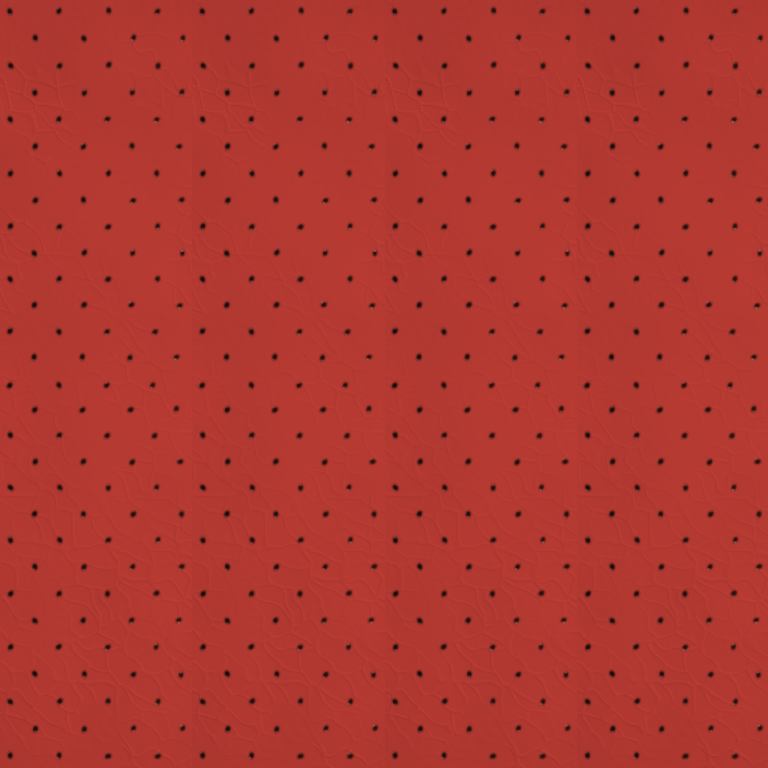
Write a WebGL 1 fragment shader that draws this texture.

```glsl
precision highp float;
// Red perforated leather: four identical vertical strips with staggered punched holes and fine creases.
uniform vec2 u_resolution;

const float STRIP_WIDTH = 0.2506;
const float COLUMN_STEP = 0.0641;
const float ROW_STEP = 0.03464;
const float MIDDLE_ROW = 14.0;
const vec2 FIRST_HOLE = vec2(0.0133, 0.0143);

const vec3 LEATHER = vec3(0.695, 0.222, 0.192);
const vec3 HOLE_RIM = vec3(0.43, 0.15, 0.12);
const vec3 HOLE_CORE = vec3(0.10, 0.05, 0.04);
const vec3 HOLE_GLINT = vec3(0.60, 0.40, 0.34);

vec2 hash2(vec2 p) {
  vec3 q = fract(vec3(p.xyx) * vec3(0.1031, 0.1030, 0.0973));
  q += dot(q, q.yzx + 33.33);
  return fract((q.xx + q.yz) * q.zy);
}

float valueNoise(vec2 p) {
  vec2 cell = floor(p), f = fract(p);
  f = f * f * (3.0 - 2.0 * f);
  float low = mix(hash2(cell).x, hash2(cell + vec2(1.0, 0.0)).x, f.x);
  float high = mix(hash2(cell + vec2(0.0, 1.0)).x, hash2(cell + 1.0).x, f.x);
  return mix(low, high, f.y);
}

// Distance gap between the two nearest cell points; zero along creases.
float cellGap(vec2 p) {
  vec2 cell = floor(p), f = fract(p);
  float nearest = 8.0, second = 8.0;
  for (int y = -1; y <= 1; y++) {
    for (int x = -1; x <= 1; x++) {
      vec2 o = vec2(float(x), float(y));
      float d = length(o + hash2(cell + o + 20.0) - f);
      second = min(second, max(nearest, d));
      nearest = min(nearest, d);
    }
  }
  return second - nearest;
}

float leatherHeight(vec2 p) {
  vec2 warp = vec2(valueNoise(p * 45.0), valueNoise(p * 45.0 + 17.0)) - 0.5;
  vec2 q = mat2(0.8, -0.6, 0.6, 0.8) * (p + 0.018 * warp);
  float crease = smoothstep(0.0, 0.16, cellGap(q * vec2(24.0, 38.0) + 40.0));
  float patchy = smoothstep(0.25, 0.75, valueNoise(p * 16.0 + 5.0));
  return crease * patchy + 0.35 * valueNoise(p * 150.0);
}

vec3 leatherColor(vec2 p) {
  vec2 e = vec2(0.0011, -0.0011);
  float relief = leatherHeight(p + e) - leatherHeight(p - e);
  float away = abs(p.y - 0.5) * 2.0;
  float shade = 1.015 - 0.035 * away * away;
  shade += 0.022 * (p.x / STRIP_WIDTH - 0.5);
  shade += 0.025 * (valueNoise(p * 14.0 + 9.0) - 0.5);
  shade += 0.05 * relief * mix(0.6, 1.1, away);
  return LEATHER * shade;
}

float bump(float x, float width) {
  return exp(-x * x / (width * width));
}

// Sideways pull on the strip, strongest at its middle and right side.
float rowPull(float row) {
  float away = abs(row - MIDDLE_ROW);
  return 0.009 * bump(away, 3.0) + 0.0045 * bump(away - 9.0, 1.8);
}

float rowHeight(float row) {
  return FIRST_HOLE.y + ROW_STEP * row + 0.0036 * sin(6.28318 * row / 28.0)
       + 0.003 * bump(row - MIDDLE_ROW, 0.5);
}

vec3 punchHole(vec3 base, vec2 p, vec2 seed, float pixel) {
  vec2 rnd = hash2(seed + 3.0), rnd2 = hash2(seed + 61.0);
  float across = seed.x / 3.0;
  float angle = (rnd.x - 0.5) * 1.4 + 0.7 * across;
  float c = cos(angle), s = sin(angle);
  vec2 q = mat2(c, -s, s, c) * p;
  float d = length(q * vec2(1.12, 0.88));
  float radius = mix(0.0039, 0.0031, across * rnd.y);
  float rim = 1.0 - smoothstep(radius * 0.6, radius + 0.0025 + pixel * 0.5, d);
  float core = 1.0 - smoothstep(radius * 0.35, radius + pixel * 0.5, d);
  vec3 color = mix(base, HOLE_RIM, 0.85 * rim);
  color = mix(color, HOLE_CORE, core * mix(1.0, 0.82, across));
  // Frayed lining catching light on one side of the hole
  vec2 side = 0.0026 * vec2(rnd2.x - 0.9, 1.3 * sign(rnd2.y - 0.35));
  float glint = 1.0 - smoothstep(0.0004, 0.0022 + pixel * 0.4, length(p - side));
  return mix(color, HOLE_GLINT, glint * (0.15 + 0.5 * rnd.y * (0.3 + across)));
}

void main() {
  float pixel = 1.0 / u_resolution.y;
  vec2 uv = gl_FragCoord.xy * pixel;
  vec2 p = vec2(mod(uv.x, STRIP_WIDTH), 1.0 - uv.y);

  // Nearest hole in the staggered grid
  float row = floor((p.y - FIRST_HOLE.y) / ROW_STEP + 0.5);
  float start = FIRST_HOLE.x + 0.5 * COLUMN_STEP * mod(row, 2.0);
  float pull = rowPull(row) / (0.25 * 0.25);
  float column = floor((p.x + pull * p.x * p.x - start) / COLUMN_STEP + 0.5);
  column = clamp(column, 0.0, 3.0);
  vec2 seed = vec2(column, row);
  float x = start + COLUMN_STEP * column;
  vec2 center = vec2(x - pull * x * x, rowHeight(row));
  center += 0.0016 * (hash2(seed + 11.0) - 0.5);

  vec3 color = punchHole(leatherColor(p), p - center, seed, pixel);
  gl_FragColor = vec4(color, 1.0);
}
```
